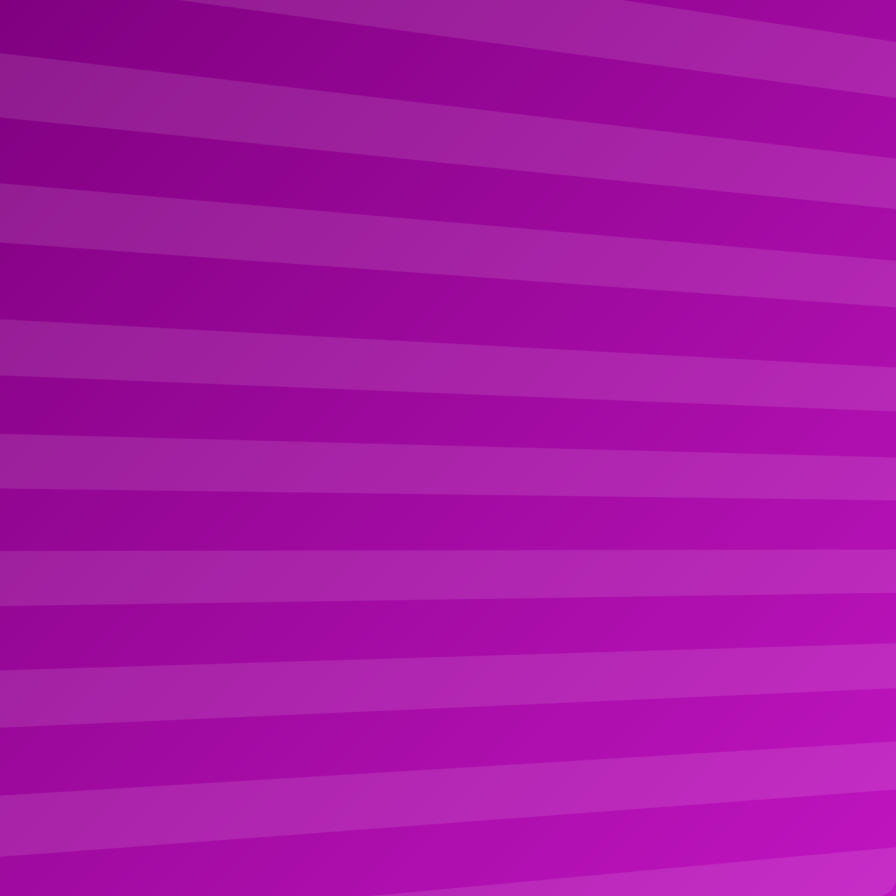
A three.js fragment shader for this background:

```glsl
varying vec2 vUv;

// Height, measured down the left side, of the ray edge at fan position u
float fanHeight(float u) {
  return 0.615 + u * (0.1315 + u * (0.00104 + u * 0.00072));
}

// Uneven spacing around the upper rays
float rayNudge(float u) {
  float v = u + 2.5;
  return 0.0195 * v * exp(-2.0 * v * v);
}

// Coverage of all rays, which narrow toward a point far to the right
float rayFan(vec2 p) {
  vec2 apex = vec2(4.651, 0.607);
  float narrowing = (apex.x - p.x) / apex.x;
  float height = apex.y + (p.y - apex.y) / narrowing;
  float cover = 0.0;
  for (int i = 0; i < 9; i++) {
    float u = float(i) - 5.0;
    float y = height - rayNudge(u);
    float inside = min(y - fanHeight(u), fanHeight(u + 0.465) - y) * narrowing;
    cover = max(cover, smoothstep(-0.001, 0.001, inside));
  }
  return cover;
}

// Rounded corners of the ray layer
float roundedPanel(vec2 uv, float radius) {
  vec2 q = abs(uv - 0.5) - 0.5 + radius;
  return 1.0 - smoothstep(0.0, 0.002, length(max(q, 0.0)) - radius);
}

void main() {
  vec2 p = vec2(vUv.x, 1.0 - vUv.y);

  // Diagonal gradient
  vec3 darkPurple = vec3(0.502, 0.0, 0.502);
  vec3 brightMagenta = vec3(0.753, 0.08, 0.753);
  vec3 color = mix(darkPurple, brightMagenta, 0.5 * (p.x + p.y));

  // Translucent white rays
  float rays = rayFan(p) * roundedPanel(vUv, 0.023);
  color = mix(color, vec3(1.0), 0.105 * rays);

  gl_FragColor = vec4(color, 1.0);
}
```
